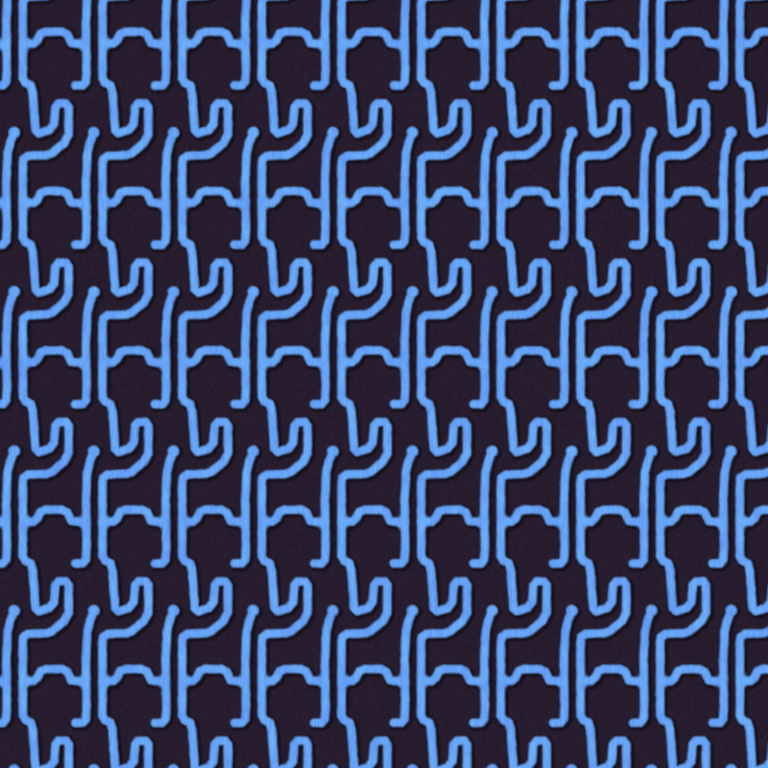
This pattern is drawn by a Shadertoy shader. Its source:

```glsl
// Interlocking blue strokes on a dark plum cloth, repeated on an upright grid.
// Each cell is 120 x 240 units; three rounded polylines are wrapped around it,
// measured by distance, then shaded with a soft edge, a shadow and fine grain.

const float REPEATS_X = 9.64;               // cells across the canvas
const vec2  CELL = vec2(120.0, 240.0);      // cell size in design units
const vec2  ORIGIN = vec2(0.0297, 0.2046);  // first cell corner, from upper left
const float HALF_WIDTH = 6.7;
const float EDGE_SOFT = 2.7;
const float FILLET = 8.0;                   // rounding where strokes join
const float TIP_RADIUS = 2.2;               // extra radius of the round tip
const float WOBBLE = 0.9;
const float SHADOW = 0.42;
const vec2  SHADOW_SHIFT = vec2(2.2, 2.0);
const vec3  GROUND = vec3(0.155, 0.113, 0.182);
const vec3  BLUE_LOW = vec3(0.365, 0.575, 0.93);
const vec3  BLUE_HIGH = vec3(0.425, 0.685, 0.96);

// Stroke paths, x to the right and y downward
const vec2 HOOK[20] = vec2[20](
    vec2(8, -2), vec2(1, 3), vec2(0, 10), vec2(0, 121), vec2(4, 128),
    vec2(12, 132), vec2(15, 143), vec2(19, 199), vec2(24, 204), vec2(40, 199),
    vec2(47, 190), vec2(49, 165), vec2(54, 159), vec2(65, 159), vec2(69, 165),
    vec2(69, 206), vec2(62, 219), vec2(44, 234), vec2(36, 237), vec2(8, 238));
const vec2 BRIDGE[9] = vec2[9](
    vec2(7, 69), vec2(16, 69), vec2(22, 64), vec2(27, 54), vec2(35, 51),
    vec2(59, 51), vec2(67, 55), vec2(73, 68), vec2(89, 70));
const vec2 POST[8] = vec2[8](
    vec2(107, -37), vec2(101, -22), vec2(97, -5), vec2(95, 38),
    vec2(96, 108), vec2(95, 126), vec2(90, 132), vec2(79, 132));

float hash(vec2 p) {
    vec3 q = fract(vec3(p.xyx) * 0.1031);
    q += dot(q, q.yzx + 33.33);
    return fract((q.x + q.y) * q.z);
}

float noise(vec2 p) {
    vec2 i = floor(p), f = fract(p);
    f = f * f * (3.0 - 2.0 * f);
    return mix(mix(hash(i), hash(i + vec2(1, 0)), f.x),
               mix(hash(i + vec2(0, 1)), hash(i + vec2(1, 1)), f.x), f.y);
}

// Offset to the nearest repeat of a point
vec2 wrapCell(vec2 p) {
    return (fract(p / CELL + 0.5) - 0.5) * CELL;
}

// Distance to the nearest repeat of a segment
float segment(vec2 p, vec2 a, vec2 b) {
    vec2 h = 0.5 * (b - a);
    vec2 q = wrapCell(p - 0.5 * (a + b));
    return length(q - h * clamp(dot(q, h) / dot(h, h), -1.0, 1.0));
}

float smoothMin(float a, float b) {
    float h = max(FILLET - abs(a - b), 0.0) / FILLET;
    return min(a, b) - 0.25 * h * h * FILLET;
}

// Distance to the centre lines of the whole motif
float motif(vec2 p) {
    float hook = 1e3, bridge = 1e3;
    float post = length(wrapCell(p - POST[0])) - TIP_RADIUS;
    for (int i = 1; i < 20; i++) hook = min(hook, segment(p, HOOK[i - 1], HOOK[i]));
    for (int i = 1; i < 9; i++) bridge = min(bridge, segment(p, BRIDGE[i - 1], BRIDGE[i]));
    for (int i = 1; i < 8; i++) post = min(post, segment(p, POST[i - 1], POST[i]));
    return smoothMin(smoothMin(hook, bridge), post);
}

void mainImage(out vec4 fragColor, in vec2 fragCoord) {
    vec2 uv = fragCoord / iResolution.y;
    float scale = CELL.x * REPEATS_X;
    vec2 p = (vec2(uv.x, 1.0 - uv.y) - ORIGIN) * scale;
    vec2 grainPos = p + 4000.0;   // keeps the hash inputs positive

    // Stroke outline with a slight unevenness
    float d = motif(p) + WOBBLE * (noise(grainPos * 0.12) - 0.5);
    float soft = max(EDGE_SOFT, 0.7 * scale / iResolution.y);
    float ink = 1.0 - smoothstep(HALF_WIDTH - soft, HALF_WIDTH + soft, d);

    // Cloth, with a faint weave and a shadow at lower right of the strokes
    float shade = 1.0 - smoothstep(HALF_WIDTH, HALF_WIDTH + 6.0, motif(p - SHADOW_SHIFT));
    float weave = noise(grainPos * vec2(0.4, 0.25)) - 0.5;
    vec3 cloth = GROUND * (1.0 - SHADOW * shade) + 0.022 * weave;

    // Blue strokes with upright streaks and slow changes of tone
    float streak = noise(grainPos * vec2(0.42, 0.07));
    float tone = noise(grainPos * 0.045);
    vec3 blue = mix(BLUE_LOW, BLUE_HIGH, 0.55 * streak + 0.45 * tone);
    blue *= 1.03 - 0.08 * smoothstep(1.0, HALF_WIDTH, d) + 0.04 * weave;

    fragColor = vec4(mix(cloth, blue, ink), 1.0);
}
```
